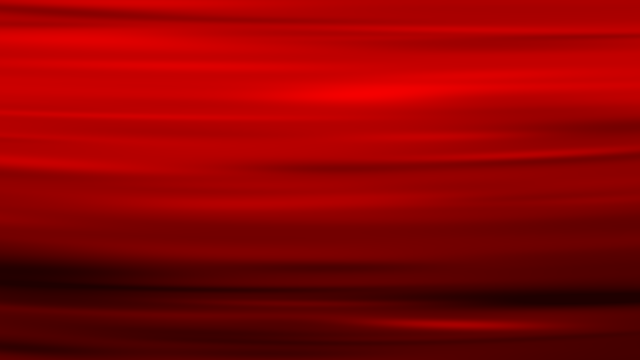
Give the GLSL for this background, as a Shadertoy shader.

```glsl
float hash(float n) {
    return fract(sin(n * 127.1) * 43758.5453);
}

float hash2(vec2 p) {
    return fract(sin(dot(p, vec2(127.1, 311.7))) * 43758.5453);
}

float noise(vec2 p) {
    vec2 i = floor(p), f = fract(p);
    f = f * f * f * (f * (f * 6.0 - 15.0) + 10.0);
    return mix(mix(hash2(i), hash2(i + vec2(1, 0)), f.x),
               mix(hash2(i + vec2(0, 1)), hash2(i + vec2(1, 1)), f.x), f.y);
}

// Soft lens-shaped glow, tilted by a shear
float streak(vec2 p, vec2 centre, vec2 size, float slope) {
    vec2 d = p - centre;
    d.y -= slope * d.x;
    d /= size;
    return exp(-dot(d, d));
}

void mainImage(out vec4 fragColor, in vec2 fragCoord) {
    vec2 uv = fragCoord / iResolution.xy;

    // Folds sag towards the middle, flatter near the top
    vec2 p = uv;
    p.y -= 0.12 * (1.0 - smoothstep(0.4, 1.1, uv.y)) * pow(uv.x - 0.53, 2.0);

    // Vertical falloff
    float red = mix(0.37, 0.76, smoothstep(0.12, 0.78, p.y));
    red -= 0.10 * smoothstep(0.88, 1.0, p.y);
    red -= 0.08 * smoothstep(0.5, 1.0, uv.x) * (1.0 - smoothstep(0.55, 0.75, uv.y));

    // Broad shadows and highlights
    red -= 0.20 * streak(p, vec2(0.0, 0.19), vec2(0.28, 0.07), -0.05);
    red -= 0.24 * streak(p, vec2(0.92, 0.15), vec2(0.36, 0.025), -0.04);
    red -= 0.24 * streak(p, vec2(0.97, 0.63), vec2(0.28, 0.035), 0.02);
    red -= 0.22 * streak(p, vec2(0.05, 0.97), vec2(0.25, 0.018), -0.08);
    red += 0.19 * streak(p, vec2(0.58, 0.735), vec2(0.16, 0.03), 0.03);
    red += 0.24 * streak(p, vec2(0.84, 0.56), vec2(0.24, 0.014), 0.03);
    red += 0.30 * streak(p, vec2(0.70, 0.095), vec2(0.16, 0.014), -0.09);

    // Scattered thin streaks, alternately light and dark
    for (float i = 1.0; i <= 56.0; i++) {
        vec2 centre = vec2(hash(i) * 1.2 - 0.1, hash(i + 71.3));
        vec2 size = vec2(mix(0.12, 0.36, hash(i + 143.7)),
                         mix(0.009, 0.026, hash(i + 211.9)));
        float strength = mix(0.04, 0.14, hash(i + 307.1));
        float side = mod(i, 2.0) * 2.0 - 1.0;
        red += side * strength * streak(p, centre, size, 0.06 * (hash(i + 401.3) - 0.5));
    }

    // Faint continuous banding
    red += 0.10 * (noise(p * vec2(1.6, 15.0) + 3.7) - 0.5);
    red += 0.05 * (noise(p * vec2(2.3, 38.0) + 19.1) - 0.5);

    fragColor = vec4(clamp(red, 0.12, 1.0), 0.0, 0.0, 1.0);
}
```
